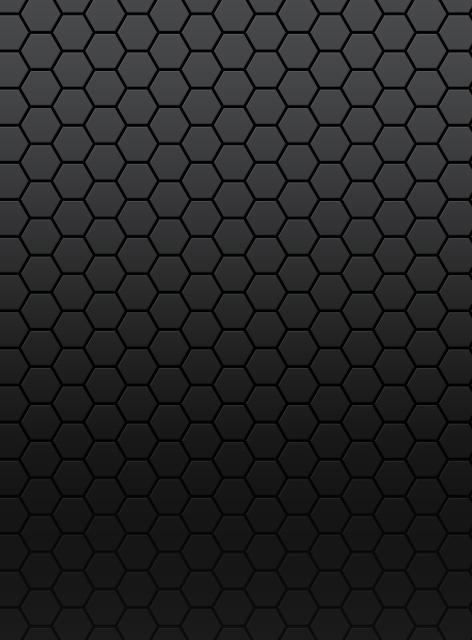
Reproduce this pattern procedurally as a Shadertoy shader.

```glsl
// Dark honeycomb panel of flat-topped hexagons, parted by narrow black grooves.
// Two interleaved lattices give the nearest cell; its edge distance and facing
// drive the groove and a thin upper-left rim over a vertical cosine gradient.

const float CELL_HEIGHT = 0.0580;            // all lengths in canvas heights
const vec2  FIRST_CENTER = vec2(0.0638, 0.9202);
const float GROOVE_HALF = 0.0022;
const float RIM_WIDTH = 0.0015;
const float FACE_MID = 0.182;
const float FACE_SWING = 0.098;
const float DARKEST_DEPTH = 0.82;            // measured down from the top
const float CELL_SHADING = 0.008;
const vec3  FACE_TINT = vec3(0.99, 1.0, 1.025);
const vec2  LIGHT_DIR = vec2(-0.5, 0.866);
const vec2  SLANT = vec2(0.866, 0.5);
const float PI = 3.14159;

// Offset from the nearest hexagon center
vec2 hexLocal(vec2 p) {
    vec2 period = vec2(sqrt(3.0), 1.0) * CELL_HEIGHT;
    vec2 a = mod(p + 0.5 * period, period) - 0.5 * period;
    vec2 b = mod(p, period) - 0.5 * period;
    return dot(a, a) < dot(b, b) ? a : b;
}

// xy: outward normal of the closest side, z: distance inside that side
vec3 hexEdge(vec2 p) {
    vec2 q = abs(p);
    float slanted = dot(q, SLANT);
    vec2 normal = q.y > slanted ? vec2(0.0, 1.0) : SLANT;
    vec2 side = vec2(p.x < 0.0 ? -1.0 : 1.0, p.y < 0.0 ? -1.0 : 1.0);
    return vec3(normal * side, 0.5 * CELL_HEIGHT - max(q.y, slanted));
}

void mainImage(out vec4 fragColor, in vec2 fragCoord) {
    vec2 uv = fragCoord / iResolution.y;
    float pixel = 1.0 / iResolution.y;
    float depth = 1.0 - uv.y;

    vec2 local = hexLocal(uv - FIRST_CENTER);
    vec3 edge = hexEdge(local);
    float fade = smoothstep(0.62, 0.95, depth);

    // Face: broad gradient plus slight shading within each cell
    float face = FACE_MID + FACE_SWING * cos(PI * depth / DARKEST_DEPTH);
    face += CELL_SHADING * (1.0 - fade) * local.y / (0.5 * CELL_HEIGHT);

    // Rim: lit on top and upper-left sides, slightly shaded opposite
    float facing = dot(edge.xy, LIGHT_DIR);
    float inset = edge.z - GROOVE_HALF;
    float rim = 1.0 - smoothstep(RIM_WIDTH - 0.5 * pixel, RIM_WIDTH + 0.5 * pixel, inset);
    face += rim * mix(0.085, 0.03, fade) * max(facing, 0.0);
    face *= 1.0 - 0.2 * rim * max(-facing, 0.0);

    // Groove: nearly black above, softer toward the bottom
    float groove = 1.0 - smoothstep(-0.6 * pixel, 0.6 * pixel, inset);
    face *= 1.0 - groove * mix(0.96, 0.55, fade);

    fragColor = vec4(face * mix(FACE_TINT, vec3(1.0), fade), 1.0);
}
```
